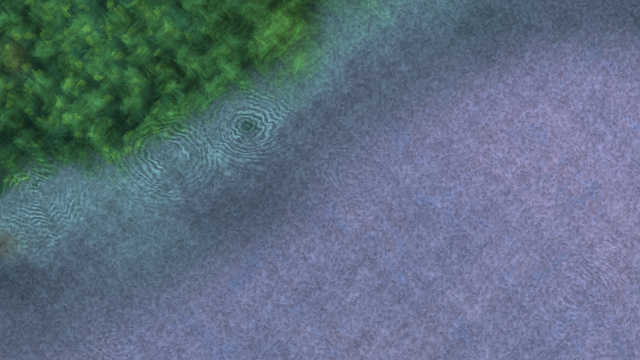
Give the GLSL for this texture, as a Shadertoy shader.

```glsl
const vec3 LEAF_DARK = vec3(0.10, 0.22, 0.17);
const vec3 LEAF_MID = vec3(0.19, 0.37, 0.22);
const vec3 LEAF_LIGHT = vec3(0.33, 0.53, 0.22);
const vec3 TEAL = vec3(0.36, 0.51, 0.55);
const vec3 SLATE = vec3(0.33, 0.39, 0.47);
const vec3 LAVENDER = vec3(0.45, 0.475, 0.61);
const vec3 LILAC = vec3(0.53, 0.52, 0.68);
const vec3 BLUE = vec3(0.37, 0.46, 0.65);
const vec3 SHADOW = vec3(0.17, 0.23, 0.27);
const vec3 RUST = vec3(0.36, 0.31, 0.17);
const float EDGE_WARP = 0.042;
const float RING_FREQUENCY = 340.0;
const float GRAIN_SCALE = 150.0;
const float GRAIN_STRENGTH = 0.17;

// xy: centre, z: radius
const vec3 SWIRLS[6] = vec3[6](
    vec3(0.69, 0.65, 0.12), vec3(0.99, 0.52, 0.10), vec3(0.31, 0.05, 0.09),
    vec3(1.61, 0.19, 0.16), vec3(0.10, 0.46, 0.13), vec3(0.47, 0.57, 0.12));

vec2 hash2(vec2 p) {
    vec3 q = fract(p.xyx * vec3(0.1031, 0.1030, 0.0973));
    q += dot(q, q.yzx + 33.33);
    return fract((q.xx + q.yz) * q.zy);
}

// Layered, rotated and folded sines, about -1 to 1
float waves(vec2 p) {
    float sum = 0.0, amp = 0.55;
    for (int i = 0; i < 5; i++) {
        p += 0.7 * sin(p.yx * 1.3 + vec2(1.7, 4.1));
        sum += amp * sin(p.x) * cos(p.y);
        p = mat2(1.5, 1.1, -1.1, 1.5) * p + 3.7;
        amp *= 0.68;
    }
    return sum;
}

// Cellular noise: x nearest distance, y random value of that cell
vec2 cells(vec2 p) {
    vec2 base = floor(p), best = vec2(8.0, 0.0);
    for (int j = -1; j <= 1; j++)
    for (int i = -1; i <= 1; i++) {
        vec2 cell = base + vec2(i, j);
        vec2 rnd = hash2(cell + 71.0);
        float d = length(cell + rnd - p);
        if (d < best.x) best = vec2(d, rnd.x);
    }
    return best;
}

float glow(vec2 p, vec2 centre, vec2 size) {
    vec2 v = (p - centre) / size;
    return exp(-dot(v, v));
}

// Heights of the lavender and the foliage borders
float lavenderEdge(float x) {
    return 0.07 + 0.84 * smoothstep(0.1, 1.6, x);
}

float leafEdge(float x) {
    float slope = 0.46 + 0.42 * x + 0.5 * smoothstep(0.82, 1.12, x);
    return min(slope, lavenderEdge(x) + 0.43);
}

vec3 foliage(vec2 p, float broad, float fine, float rough) {
    vec2 q = p + 0.014 * vec2(fine, broad) + 0.008 * vec2(rough, -fine);
    vec2 leaf = cells(q * 36.0);
    vec2 clump = cells(q * 15.0 + 5.0);
    float crisp = 1.0 - smoothstep(0.25, 0.75, p.x);
    vec3 col = mix(LEAF_MID, LEAF_DARK, smoothstep(0.25, 0.8, clump.x) * (0.35 + 0.5 * crisp));
    float lit = smoothstep(0.6, 0.2, leaf.x) * smoothstep(0.5, 0.95, leaf.y);
    col = mix(col, LEAF_LIGHT, lit * (0.15 + 0.45 * crisp));
    col = mix(col, LEAF_LIGHT, 0.45 * glow(p, vec2(0.80, 0.92), vec2(0.09, 0.11)));
    col = mix(col, LEAF_DARK, 0.4 * glow(p, vec2(0.04, 0.62), vec2(0.16, 0.08)));
    col = mix(col, RUST, 0.4 * glow(p, vec2(0.04, 0.84), vec2(0.035, 0.05)));
    return col * (1.0 + 0.20 * broad + 0.28 * fine + 0.24 * rough);
}

// Contour lines bent around the swirl centres, broken into patches
float swirlLines(vec2 p, float broad, float fine) {
    float sum = 0.0;
    for (int i = 0; i < 6; i++) {
        vec2 v = p - SWIRLS[i].xy;
        float r = length(vec2(v.x + 0.5 * v.y, 1.3 * v.y - 0.3 * v.x));
        float w = exp(-dot(v, v) / (SWIRLS[i].z * SWIRLS[i].z));
        sum += w * sin(RING_FREQUENCY * r + 11.0 * broad + 3.0 * fine);
    }
    return sum * smoothstep(-0.5, 0.5, fine + 0.6 * broad + 0.15);
}

void mainImage(out vec4 fragColor, in vec2 fragCoord) {
    vec2 p = fragCoord / iResolution.y;
    float broad = waves(p * 7.0);
    float fine = waves(p * 24.0 + 9.0);
    float rough = waves(p * 65.0 + 4.0);
    float y = p.y + EDGE_WARP * (broad + 0.7 * fine + 0.5 * rough);
    float low = lavenderEdge(p.x), high = leafEdge(p.x);
    float band = (y - low) / (high - low);

    // Lavender ground with lilac and blue drifts
    vec3 ground = mix(LAVENDER, LILAC, 0.85 * glow(p, vec2(1.62, 0.58), vec2(0.45, 0.42)));
    ground = mix(ground, LILAC, 0.35 * glow(p, vec2(1.65, 0.10), vec2(0.25, 0.14)));
    ground += vec3(0.03, 0.015, 0.01) * broad;
    float drift = waves(p * 17.0 + 2.0) + 0.5 * rough;
    ground = mix(ground, BLUE, 0.38 * smoothstep(0.25, 0.9, drift));

    // Diagonal bands from ground to foliage
    vec3 col = mix(ground, SLATE, smoothstep(low - 0.17, low + 0.11, y));
    col = mix(col, TEAL, smoothstep(0.34, 0.80, band) * (0.85 + 0.15 * fine));
    col = mix(col, TEAL, 0.35 * glow(p, vec2(1.22, 0.96), vec2(0.20, 0.08)));
    col = mix(col, TEAL, 0.5 * glow(p, vec2(0.40, 0.34), vec2(0.14, 0.09)));
    float leafSoft = 0.06 + 0.12 * smoothstep(0.7, 0.95, p.x);
    col = mix(col, foliage(p, broad, fine, rough), smoothstep(high - leafSoft, high + leafSoft, y));

    // Dark stains along the lower left and upper right borders
    float stain = 0.5 * glow(p, vec2(0.0, 0.22), vec2(0.15, 0.07));
    stain += 0.25 * glow(p, vec2(0.70, 0.40), vec2(0.18, 0.10));
    stain += 0.25 * glow(p, vec2(0.02, 0.02), vec2(0.16, 0.10));
    float corner = glow(p, vec2(1.38, 0.92), vec2(0.12, 0.10)) + glow(p, vec2(1.70, 0.97), vec2(0.16, 0.07));
    stain += corner * (0.22 + 0.5 * smoothstep(0.0, 0.6, fine + 0.5 * rough));
    col = mix(col, SHADOW, clamp(stain, 0.0, 0.8));
    col = mix(col, RUST, 0.35 * glow(p, vec2(0.0, 0.32), vec2(0.06, 0.04)));

    // Broken ripples and a dark eye
    float wet = smoothstep(-0.1, 0.65, band) * (1.0 - 0.5 * smoothstep(1.0, 1.3, band));
    col *= 1.0 + swirlLines(p, broad, fine) * mix(0.09, 0.27, wet);
    col = mix(col, LEAF_DARK, 0.6 * glow(p, vec2(0.69, 0.65), vec2(0.025, 0.022)));

    // Irregular speckle over mottled stone
    vec2 bent = p + 0.006 * vec2(fine, rough);
    float grain = cells(bent * GRAIN_SCALE).y - 0.5;
    grain += 1.1 * (cells(bent * GRAIN_SCALE * 0.55 + 3.0).x - 0.45);
    float speckle = 1.0 - 0.5 * smoothstep(1.0, 1.4, band);
    col *= 1.0 + GRAIN_STRENGTH * speckle * (grain + 0.3 * fine + 0.4 * rough);
    fragColor = vec4(clamp(col, 0.0, 1.0), 1.0);
}
```
